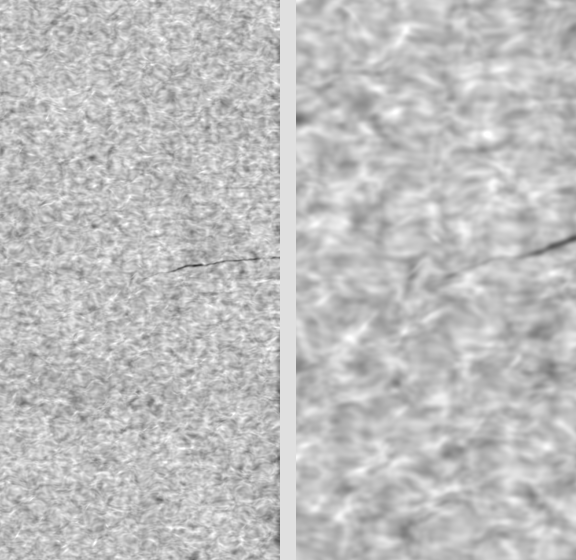
Left, the full canvas; right, a detail of the centre.
Give the GLSL for this texture, as a Shadertoy shader.

```glsl
const float BASE_GREY = 0.745;
const vec2 GRAIN_FREQ = vec2(40.0, 54.0);   // cells per canvas width
const vec2 FINE_FREQ = vec2(76.0, 108.0);
const vec2 STREAK_FREQ = vec2(9.0, 92.0);
const float GRAIN_AMOUNT = 0.28;
const float FINE_AMOUNT = 0.14;
const float BLOTCH_AMOUNT = 0.15;
const float BROAD_AMOUNT = 0.10;
const float STREAK_AMOUNT = 0.08;
const float WARP = 0.014;
const float FLECK_CELL = 0.036;
const vec2 FLECK_SIZE = vec2(0.015, 0.0055);
const float FLECK_LIGHT = 0.13;
const float PIT_CELL = 0.08;
const vec2 PIT_SIZE = vec2(0.021, 0.011);
const float PIT_DARK = 0.19;
const float CRACK_WIDTH = 0.0042;
const float CRACK_DARK = 0.36;
const float EDGE_DARK = 0.24;

// Integer hash giving two values in 0..1
vec2 hash2(vec2 cell, uint seed) {
    uvec2 v = uvec2(ivec2(cell)) * 1664525u + 1013904223u + seed * 747796405u;
    v.x += v.y * 1664525u;
    v.y += v.x * 1664525u;
    v ^= v >> 16u;
    v.x += v.y * 1664525u;
    v.y += v.x * 1664525u;
    v ^= v >> 16u;
    return vec2(v >> 8u) / 16777216.0;
}

float cornerSlope(vec2 cell, vec2 f, vec2 corner, uint seed) {
    return dot(hash2(cell + corner, seed) * 2.0 - 1.0, f - corner);
}

// Gradient noise centred on zero
float noise(vec2 p, uint seed) {
    vec2 cell = floor(p), f = fract(p);
    vec2 w = f * f * f * (f * (f * 6.0 - 15.0) + 10.0);
    float low = mix(cornerSlope(cell, f, vec2(0, 0), seed),
                    cornerSlope(cell, f, vec2(1, 0), seed), w.x);
    float high = mix(cornerSlope(cell, f, vec2(0, 1), seed),
                     cornerSlope(cell, f, vec2(1, 1), seed), w.x);
    return mix(low, high, w.y);
}

// Scattered soft ellipses, tilted at random around a slight rise
float scatter(vec2 p, float cellSize, vec2 size, float share, uint seed) {
    vec2 home = floor(p / cellSize);
    float sum = 0.0;
    for (int j = -1; j <= 1; j++)
    for (int i = -1; i <= 1; i++) {
        vec2 cell = home + vec2(i, j);
        vec2 traits = hash2(cell, seed + 1u);
        vec2 d = p - (cell + hash2(cell, seed)) * cellSize;
        float angle = mix(-0.75, 1.05, traits.x);
        float c = cos(angle), s = sin(angle);
        d = vec2(c * d.x + s * d.y, c * d.y - s * d.x);
        d /= size * mix(vec2(0.6), vec2(1.1), hash2(cell, seed + 2u));
        float strength = step(traits.y, share) * mix(1.1, 0.5, traits.y / share);
        sum += strength * exp(-dot(d, d));
    }
    return min(sum, 1.3);
}

// Hairline that enters from the right and fades out near the middle
float crack(vec2 p) {
    float path = 1.0 + 0.095 * (1.0 - exp(-4.0 * (p.x - 0.5)));
    path += 0.016 * noise(vec2(p.x * 13.0, 3.5), 40u);
    path += 0.006 * noise(vec2(p.x * 45.0, 7.5), 41u);
    float body = smoothstep(0.54, 0.66, p.x) * mix(1.0, 0.6, smoothstep(0.68, 0.85, p.x));
    float tail = 0.3 * smoothstep(0.44, 0.56, p.x);
    float d = (p.y - path) / (CRACK_WIDTH * mix(0.8, 1.1, body));
    float wear = 1.0 + 0.9 * noise(vec2(p.x * 24.0, 1.5), 42u);
    return max(body, tail) * wear * exp(-d * d);
}

void mainImage(out vec4 fragColor, in vec2 fragCoord) {
    vec2 p = fragCoord / iResolution.x;

    // Bend the grain so that it curls
    vec2 bend = vec2(noise(p * 17.0, 1u), noise(p * 17.0, 2u));
    vec2 q = p + WARP * bend;

    // Mottled grain
    float grey = BASE_GREY;
    grey += GRAIN_AMOUNT * noise(q * GRAIN_FREQ, 3u);
    grey += FINE_AMOUNT * noise(q * FINE_FREQ, 4u);
    grey += BLOTCH_AMOUNT * noise(q * vec2(17.0, 22.0), 5u);
    grey += BROAD_AMOUNT * noise(p * vec2(5.0, 4.0), 6u);

    // Level streaks, strongest in the middle right
    float middle = 1.0 - smoothstep(0.2, 0.8, abs(p.y - 1.1));
    float streakZone = mix(0.4, 1.3, smoothstep(0.2, 1.0, p.x) * middle);
    grey += STREAK_AMOUNT * streakZone * noise(p * STREAK_FREQ, 7u);

    // Light flecks and dark pits
    grey += FLECK_LIGHT * scatter(q, FLECK_CELL, FLECK_SIZE, 0.45, 10u);
    grey -= PIT_DARK * scatter(q, PIT_CELL, PIT_SIZE, 0.45, 20u);

    // Crack and patchy shade along the right edge
    grey -= CRACK_DARK * crack(p);
    float patches = smoothstep(-0.15, 0.3, noise(vec2(2.5, p.y * 9.0), 30u));
    grey -= EDGE_DARK * patches * smoothstep(0.975, 1.0, p.x);

    fragColor = vec4(vec3(clamp(grey, 0.0, 1.0)), 1.0);
}
```
